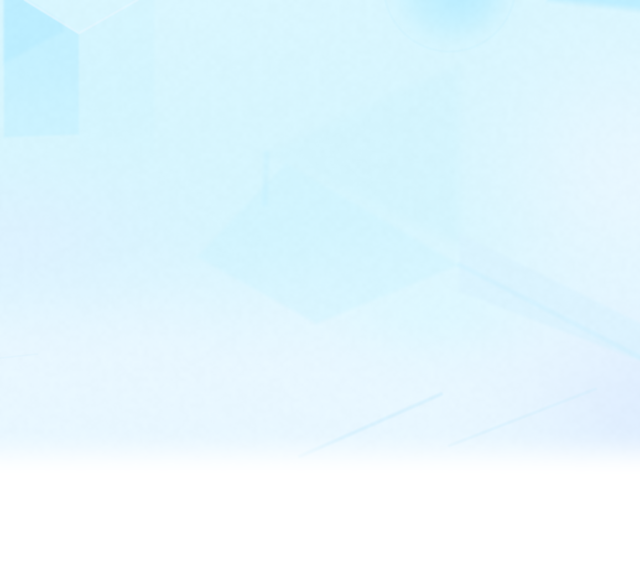
Give the GLSL for this background, as a Shadertoy shader.

```glsl
// Pale icy backdrop: translucent slanted panels, a soft disc and thin creases
// over a cyan to lilac wash that dissolves into white along the bottom.
// Built from blurred glows, convex quads, line segments and value noise.

const vec3 WHITE = vec3(1.0);
const vec3 AQUA  = vec3(0.840, 0.962, 0.995);
const vec3 FROST = vec3(0.910, 0.968, 1.000);
const vec3 LILAC = vec3(0.868, 0.925, 0.997);
const vec3 PANEL = vec3(0.785, 0.950, 0.997);
const vec3 SKY   = vec3(0.715, 0.925, 1.000);

float hash(vec2 p) {
    return fract(sin(dot(p, vec2(127.1, 311.7))) * 43758.5453);
}

float noise(vec2 p) {
    vec2 i = floor(p), f = fract(p);
    f = f * f * (3.0 - 2.0 * f);
    return mix(mix(hash(i), hash(i + vec2(1, 0)), f.x),
               mix(hash(i + vec2(0, 1)), hash(i + vec2(1, 1)), f.x), f.y);
}

float fbm(vec2 p) {
    float sum = 0.0, amp = 0.5;
    for (int i = 0; i < 4; i++) {
        sum += amp * noise(p);
        p = p * 2.03 + 17.0;
        amp *= 0.5;
    }
    return sum;
}

// Elliptical gaussian spot.
float glow(vec2 p, vec2 center, vec2 radius) {
    vec2 d = (p - center) / radius;
    return exp(-dot(d, d));
}

// Signed distance to the line a-b, positive on its right side.
float side(vec2 p, vec2 a, vec2 b) {
    vec2 e = normalize(b - a);
    return dot(p - a, vec2(e.y, -e.x));
}

// Coverage of a counter-clockwise convex quad with a soft rim.
float quad(vec2 p, vec2 a, vec2 b, vec2 c, vec2 d, float soft) {
    float dist = max(max(side(p, a, b), side(p, b, c)),
                     max(side(p, c, d), side(p, d, a)));
    return 1.0 - smoothstep(-soft, soft, dist);
}

// Coverage of a soft line segment.
float crease(vec2 p, vec2 a, vec2 b, float width) {
    vec2 e = b - a, q = p - a;
    float t = clamp(dot(q, e) / dot(e, e), 0.0, 1.0);
    return 1.0 - smoothstep(0.0, width, length(q - e * t));
}

// Broad colour wash.
vec3 wash(vec2 p) {
    float haze = smoothstep(0.62, 0.36, p.y + 0.06 * (fbm(p * 5.0) - 0.5));
    vec3 col = mix(AQUA, FROST, haze);
    col = mix(col, vec3(0.862, 0.968, 1.0), 0.6 * glow(p, vec2(0.42, 1.05), vec2(0.7, 0.2)));
    col = mix(col, FROST, 0.95 * glow(p, vec2(1.12, 0.68), vec2(0.24, 0.24)));
    col = mix(col, vec3(0.867, 0.945, 1.0), 0.8 * glow(p, vec2(0.0, 0.58), vec2(0.27, 0.11)));
    col = mix(col, vec3(0.865, 0.970, 1.0), 0.9 * glow(p, vec2(0.76, 0.46), vec2(0.16, 0.08)));
    return mix(col, LILAC, 0.85 * glow(p, vec2(1.15, 0.29), vec2(0.20, 0.14)));
}

// Large folded panels in the middle and on the right.
vec3 folds(vec3 col, vec2 p, float px) {
    vec2 top = vec2(0.466, 0.731), right = vec2(0.803, 0.537);
    float wing = quad(p, top, vec2(0.803, 0.575), vec2(0.803, 0.884), vec2(0.72, 0.85), 0.015);
    col = mix(col, vec3(0.820, 0.955, 0.992), 0.6 * wing);
    float slab = quad(p, vec2(0.345, 0.551), vec2(0.553, 0.434), right, vec2(0.50, 0.715), 0.004 + px);
    float fade = smoothstep(-0.01, 0.09, side(p, vec2(0.345, 0.551), vec2(0.50, 0.715)) * -1.0);
    col = mix(col, PANEL, slab * mix(0.35, 0.9, fade));
    float beam = quad(p, vec2(0.803, 0.490), vec2(1.13, 0.365), vec2(1.13, 0.430), vec2(0.803, 0.592), 0.003 + px);
    col = mix(col, vec3(0.845, 0.948, 0.996), 0.65 * beam);
    col = mix(col, SKY, 0.2 * crease(p, right, vec2(1.12, 0.375), 0.008));
    return mix(col, SKY, 0.22 * crease(p, top, vec2(0.463, 0.645), 0.010));
}

// Upright block in the upper left corner.
vec3 block(vec3 col, vec2 p, float px) {
    vec2 ridge = vec2(0.138, 0.942), foot = vec2(0.007, 0.760);
    float face = quad(p, foot, vec2(0.138, 0.765), ridge, vec2(0.007, 1.022), 0.002 + px);
    float flank = quad(p, vec2(0.138, 0.70), vec2(0.27, 0.70), vec2(0.27, 1.022), ridge, 0.003 + px);
    col = mix(col, PANEL, 0.25 * flank * smoothstep(0.68, 0.85, p.y));
    col = mix(col, vec3(0.765, 0.942, 1.0), face * mix(0.6, 0.95, smoothstep(0.75, 0.93, p.y)));
    float corner = quad(p, vec2(0.007, 0.89), vec2(0.11, 0.945), vec2(0.11, 0.96), vec2(0.007, 1.025), 0.006);
    col = mix(col, SKY, 0.6 * corner);
    float rim = max(crease(p, vec2(0.044, 1.0), ridge, 0.004), crease(p, ridge, vec2(0.24, 1.0), 0.004));
    return mix(col, FROST, 0.6 * rim);
}

void mainImage(out vec4 fragColor, in vec2 fragCoord) {
    vec2 p = fragCoord / iResolution.y;
    float px = 1.0 / iResolution.y;
    vec3 col = block(folds(wash(p), p, px), p, px);

    // Disc with a faint halo ring, and the streak in the far corner.
    float r = length(p - vec2(0.786, 1.025));
    col = mix(col, PANEL, 0.75 * smoothstep(0.125, 0.055, r));
    col = mix(col, SKY, 0.75 * glow(p, vec2(0.800, 1.01), vec2(0.065, 0.05)));
    col = mix(col, SKY, 0.15 * smoothstep(0.004, 0.0, abs(r - 0.115)));
    col = mix(col, SKY, 0.8 * quad(p, vec2(0.96, 1.0), vec2(1.13, 0.982), vec2(1.13, 1.03), vec2(0.96, 1.03), 0.010));

    // Thin creases on the lower ground.
    float lines = crease(p, vec2(0.524, 0.202), vec2(0.771, 0.311), 0.006);
    lines = max(lines, 0.7 * crease(p, vec2(0.786, 0.221), vec2(1.041, 0.320), 0.005));
    lines = max(lines, 0.4 * crease(p, vec2(0.0, 0.374), vec2(0.065, 0.381), 0.003));
    col = mix(col, vec3(0.80, 0.93, 0.99), 0.55 * lines);

    // Paper grain, then the fade to white.
    col += 0.018 * (fbm(p * 110.0) - 0.47);
    col = mix(col, WHITE, smoothstep(0.25, 0.165, p.y));
    fragColor = vec4(clamp(col, 0.0, 1.0), 1.0);
}
```
